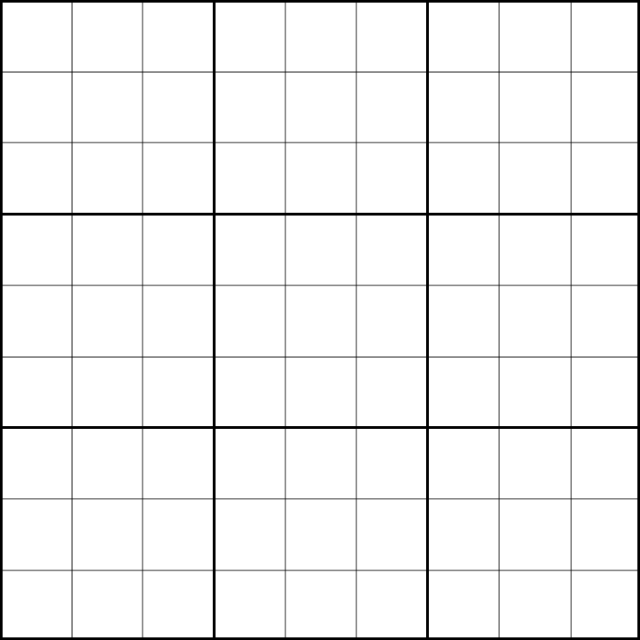
Write a WebGL 1 fragment shader that draws this pattern.

```glsl
precision highp float;

// A white square ruled into nine by nine cells: hairlines between cells,
// heavy black lines around each block of three by three, and a black frame.
// A loop over line numbers sums the box-filtered coverage of both axes.

uniform vec2 u_resolution;

// Share of a filter window, centred at distance d, covered by a line.
vec2 lineCoverage(vec2 d, float width, vec2 window) {
    vec2 lower = max(d - 0.5 * window, vec2(-0.5 * width));
    vec2 upper = min(d + 0.5 * window, vec2(0.5 * width));
    return clamp((upper - lower) / window, 0.0, 1.0);
}

// Centre of ruling i, with the slight uneven spacing of the hairlines.
vec2 lineCentre(float i) {
    float block = floor(i / 3.0);
    float slot = mod(i, 3.0);
    vec2 nudge = vec2(0.0);
    if (slot > 1.5) {
        nudge = vec2(0.0008 * block * block, 0.0019 * min(block, 1.0)) - 0.0008;
    } else if (slot > 0.5) {
        nudge = vec2(0.0002 + 0.0007 * step(1.5, block), 0.0002);
    }
    return i / 9.0 + 0.0013 + nudge;
}

void main() {
    vec2 pixel = 1.0 / u_resolution;
    vec2 p = gl_FragCoord.xy * pixel;
    p.y = 1.0 - p.y;

    // Inner rulings: every third is heavy, the rest are soft hairlines
    vec2 ink = vec2(0.0);
    for (int i = 1; i < 9; i++) {
        float n = float(i);
        vec2 d = p - lineCentre(n);
        bool heavy = mod(n, 3.0) < 0.5;
        float width = heavy ? 0.0043 : 0.0012;
        vec2 window = pixel * (heavy ? 1.0 : 1.7);
        ink = max(ink, lineCoverage(d, width, window));
    }

    // Outer frame
    vec2 edge = min(p, 1.0 - p);
    vec2 frame = clamp((0.0041 - edge) / pixel + 0.5, 0.0, 1.0);
    ink = max(ink, frame);

    // Crossing lines combine as independent layers of black ink
    float paper = (1.0 - ink.x) * (1.0 - ink.y);
    gl_FragColor = vec4(vec3(paper), 1.0);
}
```
